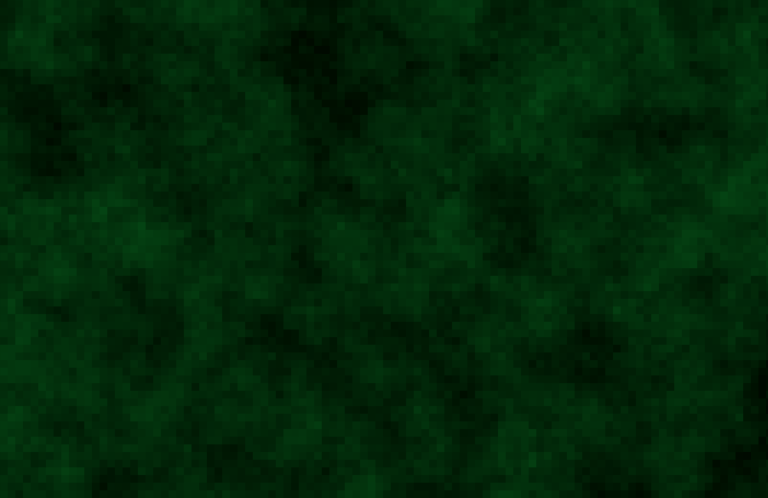
This texture is drawn by a Shadertoy shader. Its source:

```glsl
// Dark green mottled cloud texture, broken into small soft-edged square cells.

const float CELLS = 65.0;        // cells per canvas height
const float EDGE_SOFTNESS = 0.10; // half width of the blend between cells
const float CLOUD_SCALE = 3.3;   // largest blotches per canvas height
const int OCTAVES = 5;
const float GAIN = 0.78;
const float LACUNARITY = 2.03;
const float CONTRAST = 0.72;
const float GRAIN = 0.17;        // tone jitter of single cells
const vec3 SHADOW = vec3(0.000, 0.070, 0.004);
const vec3 MIDTONE = vec3(0.005, 0.148, 0.033);
const vec3 HIGHLIGHT = vec3(0.013, 0.230, 0.062);

// Integer hash of a lattice point, two values from 0 to 1
vec2 hash2(vec2 p) {
    uvec2 q = uvec2(ivec2(p)) * uvec2(1597u, 3812u) + uvec2(7919u, 104729u);
    uint n = (q.x ^ (q.y * 2741u)) * 73939u;
    n = (n ^ (n >> 15)) * 48271u;
    n ^= n >> 13;
    uint m = (n * 69621u) ^ (n >> 11);
    return vec2(n & 65535u, m & 65535u) / 65535.0;
}

vec2 gradientAt(vec2 p) {
    float angle = 6.28318 * hash2(p).x;
    return vec2(cos(angle), sin(angle));
}

float gradientNoise(vec2 p) {
    vec2 i = floor(p), f = p - i;
    vec2 u = f * f * f * (f * (f * 6.0 - 15.0) + 10.0);
    vec2 e = vec2(1.0, 0.0);
    float a = dot(gradientAt(i), f);
    float b = dot(gradientAt(i + e.xy), f - e.xy);
    float c = dot(gradientAt(i + e.yx), f - e.yx);
    float d = dot(gradientAt(i + e.xx), f - e.xx);
    return mix(mix(a, b, u.x), mix(c, d, u.x), u.y);
}

// Layered clouds, each octave turned to hide the lattice
float clouds(vec2 p) {
    const mat2 TURN = mat2(0.8, 0.6, -0.6, 0.8);
    float sum = 0.0, amplitude = 1.0;
    for (int k = 0; k < OCTAVES; k++) {
        sum += amplitude * gradientNoise(p);
        p = TURN * p * LACUNARITY + vec2(17.3, 41.7);
        amplitude *= GAIN;
    }
    return sum;
}

// Constant tone of one cell
float cellTone(vec2 cell) {
    float cloud = clouds((cell + 0.5) / CELLS * CLOUD_SCALE + vec2(23.4, 11.8));
    float grain = hash2(cell + 300.0).y - 0.5;
    return 0.5 + CONTRAST * cloud + GRAIN * grain;
}

vec3 greenRamp(float tone) {
    tone = clamp(tone, -0.2, 1.2);
    vec3 color = tone < 0.5 ? mix(SHADOW, MIDTONE, tone * 2.0)
                            : mix(MIDTONE, HIGHLIGHT, tone * 2.0 - 1.0);
    return max(color, 0.0);
}

void mainImage(out vec4 fragColor, in vec2 fragCoord) {
    vec2 grid = fragCoord / iResolution.y * CELLS - 0.5;
    vec2 base = floor(grid);

    // Blend the four nearest cells across a narrow seam
    float pixel = CELLS / iResolution.y;
    float seam = min(max(EDGE_SOFTNESS, 0.5 * pixel), 0.5);
    vec2 blend = smoothstep(0.5 - seam, 0.5 + seam, grid - base);
    float tone = 0.0;
    for (int k = 0; k < 4; k++) {
        vec2 corner = vec2(k & 1, k >> 1);
        vec2 weight = mix(1.0 - blend, blend, corner);
        tone += weight.x * weight.y * cellTone(base + corner);
    }

    fragColor = vec4(greenRamp(tone), 1.0);
}
```
